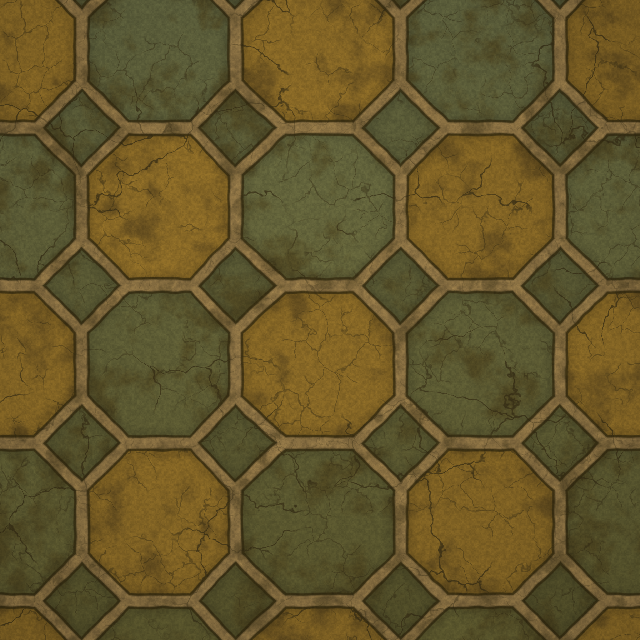
This pattern is drawn by a Shadertoy shader. Its source:

```glsl
// Worn floor of green and ochre octagons in a checkerboard, with small green
// diamonds at the corners and sandy grout between. Tile edges are distances to
// straight and diagonal lines; noise adds stains and warped Voronoi adds cracks.

float hash(vec2 p) {
    vec3 q = fract(p.xyx * vec3(0.1031, 0.1030, 0.0973));
    q += dot(q, q.yzx + 33.33);
    return fract((q.x + q.y) * q.z);
}

float noise(vec2 p) {
    vec2 i = floor(p), f = fract(p);
    f = f * f * (3.0 - 2.0 * f);
    return mix(mix(hash(i), hash(i + vec2(1, 0)), f.x),
               mix(hash(i + vec2(0, 1)), hash(i + 1.0), f.x), f.y);
}

float fbm(vec2 p) {
    float sum = 0.0, amp = 0.5;
    for (int i = 0; i < 5; i++) {
        sum += amp * noise(p);
        p = mat2(1.6, 1.2, -1.2, 1.6) * p + 7.3;
        amp *= 0.5;
    }
    return sum / 0.97;
}

// Distance to the nearest border between jittered cells.
float cellBorder(vec2 p) {
    vec2 cell = floor(p), near = vec2(9), second = vec2(9);
    for (int y = -1; y <= 1; y++)
    for (int x = -1; x <= 1; x++) {
        vec2 c = cell + vec2(x, y);
        vec2 d = c + vec2(hash(c), hash(c + 71.7)) - p;
        if (dot(d, d) < dot(near, near)) { second = near; near = d; }
        else if (dot(d, d) < dot(second, second)) second = d;
    }
    return 0.5 * (dot(second, second) - dot(near, near)) / max(length(second - near), 0.01);
}

// Thin broken cracks; scale is in cells per canvas, width in canvas units.
float cracks(vec2 p, float scale, float width) {
    vec2 warp = vec2(fbm(p * 22.0), fbm(p * 22.0 + 40.0)) - 0.5;
    float d = cellBorder((p + 0.065 * warp) * scale) / scale;
    float broken = smoothstep(0.42, 0.62, noise(p * scale * 1.1 + 17.0));
    return broken * (1.0 - smoothstep(0.2 * width, width, d));
}

void mainImage(out vec4 fragColor, in vec2 fragCoord) {
    vec2 uv = fragCoord / iResolution.y;
    float px = 1.0 / iResolution.y;

    // Lattice with one slightly wider column and gently uneven edges.
    vec2 p = uv;
    p.x += 0.009 * exp(-pow((uv.x - 0.367) / 0.09, 2.0));
    p += 0.0022 * (vec2(noise(uv * 55.0), noise(uv * 55.0 + 30.0)) - 0.5);
    vec2 pitch = vec2(0.2492, 0.2463);
    vec2 grid = (p - vec2(0.1276, 0.0612)) / pitch;
    vec2 tile = floor(grid), corner = floor(grid + 0.5);
    vec2 q = (grid - corner) * pitch, a = abs(q);

    // Signed distances, positive inside each tile.
    float diagonal = (a.x + a.y - 0.0716) * 0.7071;
    float octagon = min(min(a.x, a.y) - 0.0097, diagonal - 0.0084);
    float diamond = -diagonal - 0.0084;
    float inside = max(octagon, diamond);
    float isTile = smoothstep(-px, px, inside);

    // Wear fields.
    float stain = fbm(uv * 13.0);
    float blotch = fbm(uv * 34.0 + 11.0);
    float speck = noise(uv * 260.0) - 0.5;
    float grain = hash(floor(uv * 512.0)) - 0.5;
    float coarse = cracks(uv, 9.0, 0.0019);
    float fine = cracks(uv + 3.1, 23.0, 0.0015);

    // Glaze: checkered octagons, green diamonds, brown stains.
    bool isDiamond = diamond > octagon;
    bool isOchre = !isDiamond && mod(tile.x + tile.y, 2.0) < 0.5;
    vec2 id = isDiamond ? corner + 50.0 : tile;
    vec3 green = mix(vec3(0.335, 0.320, 0.165), vec3(0.345, 0.355, 0.222), uv.y);
    vec3 glaze = isOchre ? vec3(0.485, 0.372, 0.135) : green;
    vec3 dirt = isOchre ? vec3(0.33, 0.255, 0.105) : vec3(0.27, 0.235, 0.105);
    glaze *= (isDiamond ? 0.93 : 1.0) + 0.07 * (hash(id + 5.0) - 0.5);
    float dirtiness = smoothstep(0.46, 0.72, 0.45 * stain + 0.55 * blotch);
    glaze = mix(glaze, dirt, 0.75 * dirtiness);
    glaze *= 0.94 + 0.12 * smoothstep(0.0, 0.022, inside);

    // Grout: sandy, pitted and lighter along its middle.
    vec3 grout = vec3(0.515, 0.420, 0.248) * (0.82 + 0.32 * fbm(uv * 75.0));
    grout *= 0.88 + 0.14 * smoothstep(0.0, 0.006, -inside);
    grout = mix(grout, vec3(0.30, 0.25, 0.13), 0.55 * smoothstep(0.52, 0.75, blotch));

    // Dark seam where tile meets grout, then a faint worn rim.
    vec3 color = mix(grout, glaze, isTile);
    float seam = 1.0 - smoothstep(0.0008, 0.0030, abs(inside - 0.0010));
    color = mix(color, vec3(0.19, 0.155, 0.055), 0.78 * seam);
    float rim = 1.0 - smoothstep(0.0, 0.0018, abs(inside + 0.0034));
    color *= 1.0 + 0.08 * rim;

    // Cracks, grain and a soft falloff of light toward the corners.
    float crackShade = max(0.72 * coarse, 0.42 * fine) * mix(0.5, 1.0, isTile);
    color = mix(color, vec3(0.20, 0.165, 0.075), crackShade);
    color *= 1.0 + 0.13 * speck + 0.09 * grain;
    vec2 center = uv - vec2(0.52, 0.55);
    color *= 1.04 - 0.30 * dot(center, center);
    fragColor = vec4(color, 1.0);
}
```
